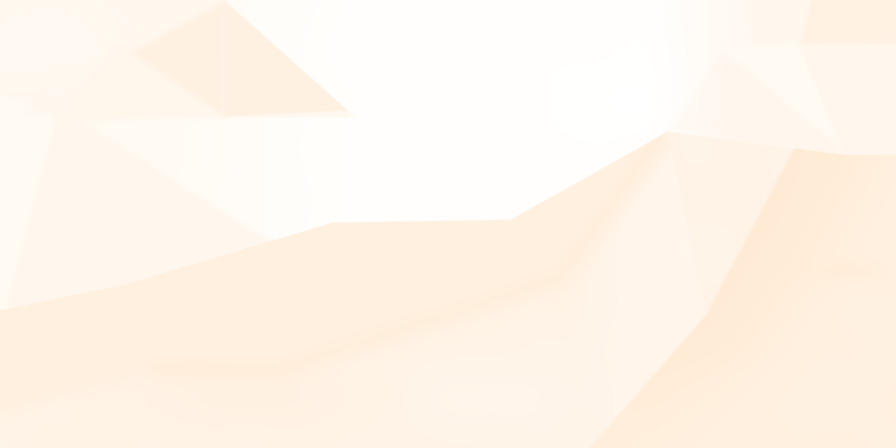
A WebGL 1 fragment shader for this background:

```glsl
precision highp float;
// Pale cream low-poly background: folded facets with soft creases and a white glow.
uniform vec2 u_resolution;

#define WHITE vec3(1.0, 0.996, 0.988)
#define IVORY vec3(1.0, 0.981, 0.950)
#define CREAM vec3(1.0, 0.962, 0.922)
#define TAN vec3(1.0, 0.942, 0.878)
#define SHADE vec3(1.0, 0.922, 0.835)
#define APEX vec2(1.490, 0.706)
#define ELBOW vec2(1.576, 0.297)
#define SHOULDER vec2(1.888, 0.654)
#define CREASE_SOFT 0.025
#define GRAIN 0.004

float hash(vec2 p) {
  vec3 q = fract(vec3(p.xyx) * 0.1031);
  q += dot(q, q.yzx + 33.33);
  return fract((q.x + q.y) * q.z);
}

float noise(vec2 p) {
  vec2 i = floor(p), f = fract(p);
  f = f * f * (3.0 - 2.0 * f);
  return mix(mix(hash(i), hash(i + vec2(1.0, 0.0)), f.x),
             mix(hash(i + vec2(0.0, 1.0)), hash(i + vec2(1.0)), f.x), f.y);
}

// Signed distance to the line a-b, positive on its left side
float side(vec2 p, vec2 a, vec2 b) {
  vec2 d = normalize(b - a);
  return d.x * (p.y - a.y) - d.y * (p.x - a.x);
}

// Coverage of a counter-clockwise triangle
float facet(vec2 p, vec2 a, vec2 b, vec2 c, float soft) {
  float d = min(side(p, a, b), min(side(p, b, c), side(p, c, a)));
  return smoothstep(-soft, soft, d);
}

// Height gained along one piece of a polyline
float rise(float x, vec2 a, vec2 b) {
  return (b.y - a.y) * clamp((x - a.x) / (b.x - a.x), 0.0, 1.0);
}

float segment(vec2 p, vec2 a, vec2 b) {
  vec2 d = b - a;
  return length(p - a - d * clamp(dot(p - a, d) / dot(d, d), 0.0, 1.0));
}

float glow(vec2 p, vec2 centre, vec2 size) {
  vec2 q = (p - centre) / size;
  return exp(-dot(q, q));
}

void main() {
  vec2 p = gl_FragCoord.xy / u_resolution * vec2(2.0, 1.0);
  float aa = 1.0 / u_resolution.y;

  // Sky: white centre fading to ivory on both sides
  vec3 col = mix(IVORY, WHITE, smoothstep(0.2, 0.85, p.x));
  col = mix(col, vec3(1.0), 0.8 * glow(p, vec2(1.38, 0.77), vec2(0.25, 0.15)));
  col = mix(col, mix(IVORY, CREAM, 0.45), smoothstep(1.42, 1.72, p.x));

  // Upper left facets
  float leftSlope = side(p, vec2(0.776, 0.753), vec2(0.50, 1.0));
  float upperLeft = smoothstep(-aa, aa, leftSlope) * smoothstep(-aa, aa, p.y - 0.738);
  col = mix(col, mix(IVORY, CREAM, 0.4), upperLeft);
  col = mix(col, IVORY, 0.7 * glow(p, vec2(0.1, 0.9), vec2(0.16, 0.1)));
  col = mix(col, CREAM, 0.8 * facet(p, vec2(0.125, 0.732), vec2(0.50, 0.74), vec2(0.27, 0.90), 0.02));
  float tanFacet = max(facet(p, vec2(0.50, 0.74), vec2(0.776, 0.753), vec2(0.50, 1.0), aa),
                       facet(p, vec2(0.50, 0.74), vec2(0.503, 1.0), vec2(0.292, 0.883), 0.012));
  col = mix(col, mix(TAN, CREAM, 0.2), tanFacet);

  // Left facets below them
  col = mix(col, CREAM, 0.75 * facet(p, vec2(0.0, 0.25), vec2(0.64, 0.44), vec2(0.13, 0.76), 0.012));
  col = mix(col, IVORY, 0.8 * facet(p, vec2(-0.02, 0.25), vec2(0.125, 0.732), vec2(-0.02, 0.80), 0.008));

  // Upper right facets
  col = mix(col, CREAM, 0.5 * facet(p, APEX, SHOULDER, vec2(1.615, 0.89), 0.015));
  col = mix(col, IVORY, 0.8 * facet(p, SHOULDER, vec2(1.784, 0.901), vec2(1.615, 0.89), 0.01));
  float rightEdge = smoothstep(-0.005, 0.005, side(p, vec2(1.784, 0.901), SHOULDER));
  col = mix(col, mix(CREAM, IVORY, 0.3), rightEdge * step(p.y, 0.901));
  float corner = smoothstep(-0.006, 0.006, p.y - 0.901)
               * smoothstep(-0.01, 0.01, side(p, vec2(1.81, 1.0), vec2(1.784, 0.901)));
  col = mix(col, mix(TAN, CREAM, 0.3), corner);

  // Ridge and crease outlines
  float ridge = 0.307 + rise(p.x, vec2(0.0, 0.307), vec2(0.286, 0.367))
    + rise(p.x, vec2(0.286, 0.367), vec2(0.742, 0.503))
    + rise(p.x, vec2(0.742, 0.503), vec2(1.141, 0.510))
    + rise(p.x, vec2(1.141, 0.510), APEX) + rise(p.x, APEX, SHOULDER);
  float crease = 0.075 + rise(p.x, vec2(0.0, 0.075), vec2(0.352, 0.172))
    + rise(p.x, vec2(0.625, 0.172), vec2(1.25, 0.375))
    + rise(p.x, vec2(1.25, 0.375), APEX);

  // Land: tan band, then the paler slope under the crease
  vec3 slope = mix(CREAM, TAN, 0.4);
  slope = mix(slope, CREAM, 0.8 * glow(p, vec2(1.13, 0.11), vec2(0.22, 0.09)));
  slope = mix(slope, TAN, 0.8 * glow(p, vec2(0.55, 0.12), vec2(0.2, 0.07)));
  slope = mix(slope, CREAM, smoothstep(1.25, 1.45, p.x));
  vec3 land = mix(slope, TAN, smoothstep(-CREASE_SOFT, CREASE_SOFT, p.y - crease));
  float fold = min(segment(p, vec2(0.352, 0.172), vec2(0.625, 0.172)),
               min(segment(p, vec2(0.625, 0.172), vec2(1.25, 0.375)),
                   segment(p, vec2(1.25, 0.375), APEX)));
  land = mix(land, SHADE, 0.5 * exp(-fold * fold / 0.0007));

  // Right fan and the shaded slope beyond it
  land = mix(land, mix(CREAM, TAN, 0.35), facet(p, ELBOW, SHOULDER, APEX, 0.005));
  float edge = max(side(p, SHOULDER, ELBOW), side(p, ELBOW, vec2(1.419, 0.0)));
  vec3 far = mix(SHADE, TAN, smoothstep(0.0, 0.3, edge));
  far = mix(far, mix(TAN, CREAM, 0.15), glow(p, vec2(1.95, 0.12), vec2(0.22, 0.2)));
  far = mix(far, TAN, smoothstep(0.3, 0.0, p.y) * 0.6);
  far = mix(far, SHADE, 0.6 * glow(p, vec2(1.9, 0.395), vec2(0.08, 0.025)));
  land = mix(land, far, smoothstep(-0.004, 0.004, edge));
  col = mix(land, col, smoothstep(-aa, aa, p.y - ridge));

  // Faint mottling
  col -= GRAIN * (noise(p * 9.0) - 0.5) * vec3(0.0, 0.6, 1.0);
  gl_FragColor = vec4(clamp(col, 0.0, 1.0), 1.0);
}
```
